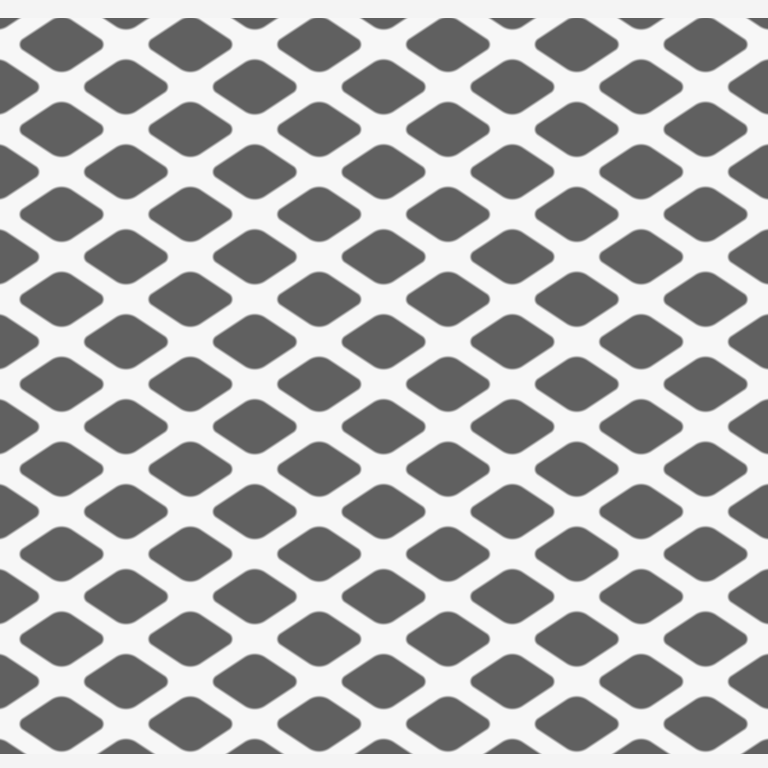
Give the GLSL for this pattern, as a WebGL 2 fragment shader.

```glsl
#version 300 es
precision highp float;
// Expanded-metal mesh: a light lattice with dark rounded rhombic openings.
// Two staggered grids of one opening are folded with fract, each drawn by a
// signed distance; plain strips close the sheet at the top and bottom.

uniform vec2 u_resolution;
out vec4 fragColor;

// Layout, in units of the canvas height
const vec2 PITCH = vec2(0.1677, 0.1106);     // spacing of openings in one grid
const vec2 ANCHOR = vec2(0.5833, 0.4997);    // centre of one opening
const vec2 HALF_DIAG = vec2(0.0613, 0.0405); // rhombus before rounding
const float SIDE_RADIUS = 0.0086;            // left and right corners
const float TOP_RADIUS = 0.0243;             // upper and lower corners
const float SHEET_BOTTOM = 0.0182;
const float SHEET_TOP = 0.9766;
const float SOFTNESS = 0.0023;               // half width of the opening edge

const vec3 HOLE_COLOR = vec3(0.376);
const vec3 MESH_COLOR = vec3(0.967);
const vec3 STRIP_COLOR = vec3(0.957);

// Signed distance to a rhombus with separate radii for its two corner pairs
float roundedRhombus(vec2 p) {
  vec2 q = abs(p);
  float side = length(HALF_DIAG);
  vec2 normal = HALF_DIAG.yx / side;
  vec2 along = vec2(normal.y, -normal.x);
  vec2 fromTop = q - vec2(0.0, HALF_DIAG.y);
  float t = dot(fromTop, along);

  // Arcs take over beyond their tangent points on the straight side
  if (t < TOP_RADIUS * normal.x / normal.y) {
    vec2 center = vec2(0.0, HALF_DIAG.y - TOP_RADIUS / normal.y);
    return length(q - center) - TOP_RADIUS;
  }
  if (t > side - SIDE_RADIUS * normal.y / normal.x) {
    vec2 center = vec2(HALF_DIAG.x - SIDE_RADIUS / normal.x, 0.0);
    return length(q - center) - SIDE_RADIUS;
  }
  return dot(fromTop, normal);
}

// Offset from the nearest point of a rectangular grid
vec2 foldToCell(vec2 gridPos) {
  return (fract(gridPos + 0.5) - 0.5) * PITCH;
}

void main() {
  vec2 uv = gl_FragCoord.xy / u_resolution.y;
  float pixel = 1.0 / u_resolution.y;

  // Staggered openings
  vec2 gridPos = (uv - ANCHOR) / PITCH;
  float dist = min(roundedRhombus(foldToCell(gridPos)),
                   roundedRhombus(foldToCell(gridPos + 0.5)));
  float edge = max(SOFTNESS, 0.75 * pixel);
  vec3 color = mix(HOLE_COLOR, MESH_COLOR, smoothstep(-edge, edge, dist));

  // Plain strips
  float inside = min(uv.y - SHEET_BOTTOM, SHEET_TOP - uv.y);
  float sheet = smoothstep(-0.5 * pixel, 0.5 * pixel, inside);
  fragColor = vec4(mix(STRIP_COLOR, color, sheet), 1.0);
}
```
